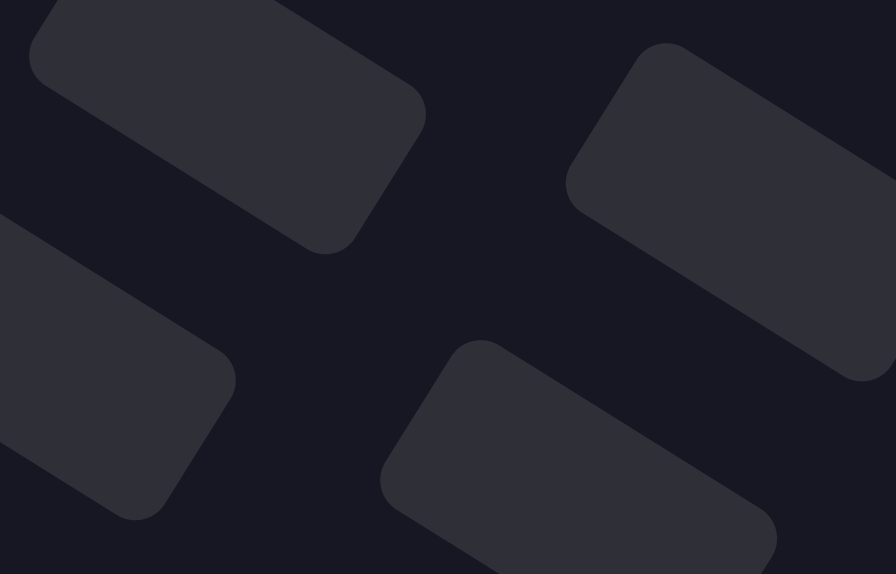
Reproduce this background procedurally as a WebGL 2 fragment shader.

```glsl
#version 300 es
precision highp float;

// Four large, tilted rounded cards on a flat dark ground.
// Each card is a rounded-box distance function in a rotated frame; a loop
// unites them and the nearest edge is smoothed over about one pixel.

uniform vec2 u_resolution;
out vec4 outColor;

const vec3 GROUND_COLOR = vec3(0.092, 0.092, 0.136);
const vec3 CARD_COLOR = vec3(0.184, 0.184, 0.220);

// Lengths are in canvas heights, measured from the canvas centre.
const float CARD_TILT = radians(32.0);
const vec2 CARD_HALF_SIZE = vec2(0.3293, 0.1687);
const float CORNER_RADIUS = 0.061;
const int CARD_COUNT = 4;
const vec2 CARD_CENTERS[CARD_COUNT] = vec2[](
    vec2(-0.3841, 0.3516),
    vec2(0.5508, 0.1301),
    vec2(-0.7154, -0.1118),
    vec2(0.2276, -0.3872)
);

// Signed distance to a box with rounded corners
float roundedBox(vec2 p, vec2 halfSize, float radius) {
    vec2 q = abs(p) - halfSize + radius;
    return length(max(q, 0.0)) + min(max(q.x, q.y), 0.0) - radius;
}

// Turns the point into the frame of the tilted cards
vec2 toCardFrame(vec2 p) {
    float c = cos(CARD_TILT);
    float s = sin(CARD_TILT);
    return vec2(c * p.x - s * p.y, s * p.x + c * p.y);
}

void main() {
    vec2 p = (gl_FragCoord.xy - 0.5 * u_resolution) / u_resolution.y;
    float pixel = 1.0 / u_resolution.y;

    // Union of all cards
    float dist = 1e3;
    for (int i = 0; i < CARD_COUNT; i++) {
        vec2 local = toCardFrame(p - CARD_CENTERS[i]);
        dist = min(dist, roundedBox(local, CARD_HALF_SIZE, CORNER_RADIUS));
    }

    // Antialiased fill
    float coverage = clamp(0.5 - dist / pixel, 0.0, 1.0);
    outColor = vec4(mix(GROUND_COLOR, CARD_COLOR, coverage), 1.0);
}
```
